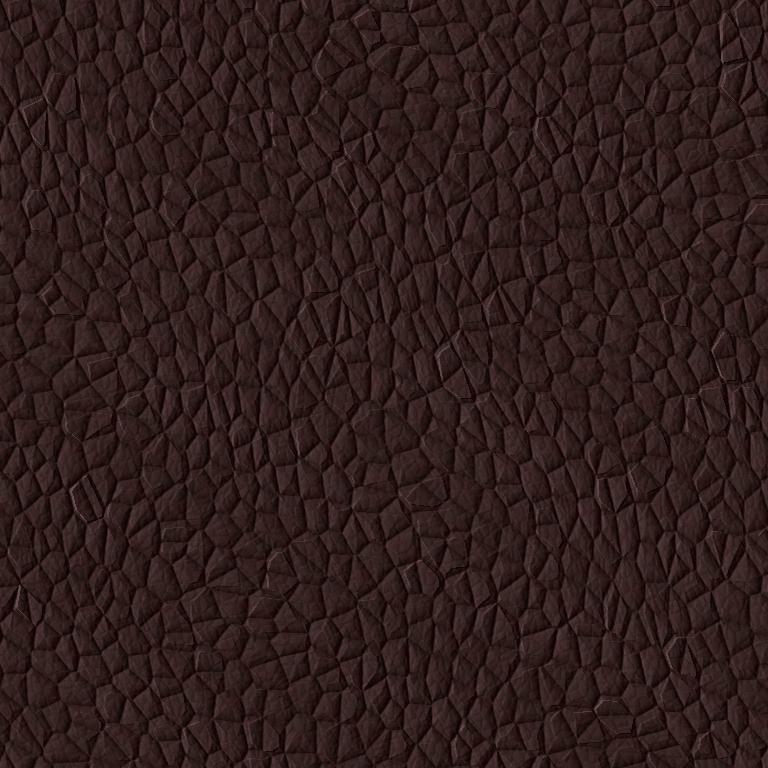
A WebGL 2 fragment shader for this texture:

```glsl
#version 300 es
precision highp float;
// Dark brown pebbled leather: tall, leaning cells parted by creases.
// Three sizes of cellular noise build a height field, which is lit
// from the upper left by a directional difference and mapped to brown.

uniform vec2 u_resolution;
out vec4 fragColor;

const vec2 CELLS = vec2(33.0, 25.0);
const vec2 TO_LIGHT = vec2(-0.92, 0.39);
const float LIGHT_STEP = 0.0015;

vec2 hash22(vec2 p) {
    vec3 q = fract(p.xyx * vec3(0.1031, 0.1030, 0.0973));
    q += dot(q, q.yzx + 33.33);
    return fract((q.xx + q.yz) * q.zy);
}

// Distance to the border between the two nearest cell centres;
// every other column is shifted by half a cell.
float creaseDistance(vec2 p, float jitter) {
    float near1 = 9.0, near2 = 9.0;
    vec2 centre1 = vec2(0.0), centre2 = vec2(0.0);
    for (int i = -1; i <= 1; i++) {
        float column = floor(p.x) + float(i);
        float shift = 0.5 * mod(column, 2.0);
        for (int j = -1; j <= 1; j++) {
            vec2 id = vec2(column, floor(p.y + shift) + float(j));
            vec2 offset = 0.5 + jitter * (hash22(id + 71.0) - 0.5);
            vec2 toCentre = id + offset - vec2(0.0, shift) - p;
            float d = dot(toCentre, toCentre);
            if (d < near1) {
                near2 = near1;
                centre2 = centre1;
                near1 = d;
                centre1 = toCentre;
            } else if (d < near2) {
                near2 = d;
                centre2 = toCentre;
            }
        }
    }
    return (near2 - near1) / (2.0 * max(length(centre2 - centre1), 0.05));
}

// Rounded cell: 0 in the crease, rising towards 1 inside.
float pebble(vec2 p, float jitter, float steepness) {
    return 1.0 - exp(-steepness * creaseDistance(p, jitter));
}

vec2 rotate(vec2 p, float angle) {
    float c = cos(angle), s = sin(angle);
    return vec2(c * p.x - s * p.y, s * p.x + c * p.y);
}

// Slow layered sines, roughly -1 to 1.
float waves(vec2 p, float phase) {
    return 0.5 * sin(p.x * 1.3 + p.y * 2.1 + phase)
         + 0.3 * sin(p.y * 3.7 - p.x * 2.9 + phase * 1.7)
         + 0.2 * sin(p.x * 6.1 + p.y * 4.3 + phase * 2.3);
}

// Lean and bend the sheet so the rows of cells wander.
vec2 bend(vec2 uv) {
    vec2 sway = vec2(waves(uv * 3.0, 0.4), waves(uv * 3.0, 4.1));
    return uv + vec2(0.18 * uv.y, 0.0) + sway * vec2(0.035, 0.02);
}

float leatherHeight(vec2 uv) {
    vec2 p = bend(uv) * CELLS;
    float depth = 0.85 + 0.2 * waves(uv * 14.0, 2.0);
    float cells = depth * pebble(p, 0.85, 5.0);
    float wrinkles = pebble(rotate(p, 0.5) * 2.6, 1.0, 4.0);
    float grain = pebble(rotate(p, -0.7) * 5.2, 1.0, 3.0);
    return cells + 0.16 * wrinkles + 0.06 * grain;
}

// Brown ramp with a slightly redder cast where tint is high.
vec3 leatherColour(float tone, float tint) {
    vec3 dark = vec3(0.11, 0.05, 0.04);
    vec3 light = vec3(0.33, 0.24, 0.24);
    vec3 colour = mix(dark, light, (tone - 0.11) / 0.22);
    return max(colour + tint * vec3(0.008, -0.005, -0.003), vec3(0.03, 0.01, 0.01));
}

void main() {
    vec2 uv = gl_FragCoord.xy / u_resolution.y;

    // Slope towards the light brightens left flanks, darkens right ones.
    vec2 reach = TO_LIGHT * LIGHT_STEP;
    float behind = leatherHeight(uv - reach);
    float ahead = leatherHeight(uv + reach);
    float slope = 0.5 * (behind - ahead);
    float height = 0.5 * (behind + ahead);

    float tone = 0.186 + 0.72 * slope + 0.06 * (height - 0.6);
    tone += 0.006 * waves(uv * 4.0, 1.3);
    tone = clamp(tone, 0.07, 0.40);

    float tint = waves(uv * 45.0, 0.9);
    fragColor = vec4(leatherColour(tone, tint), 1.0);
}
```
